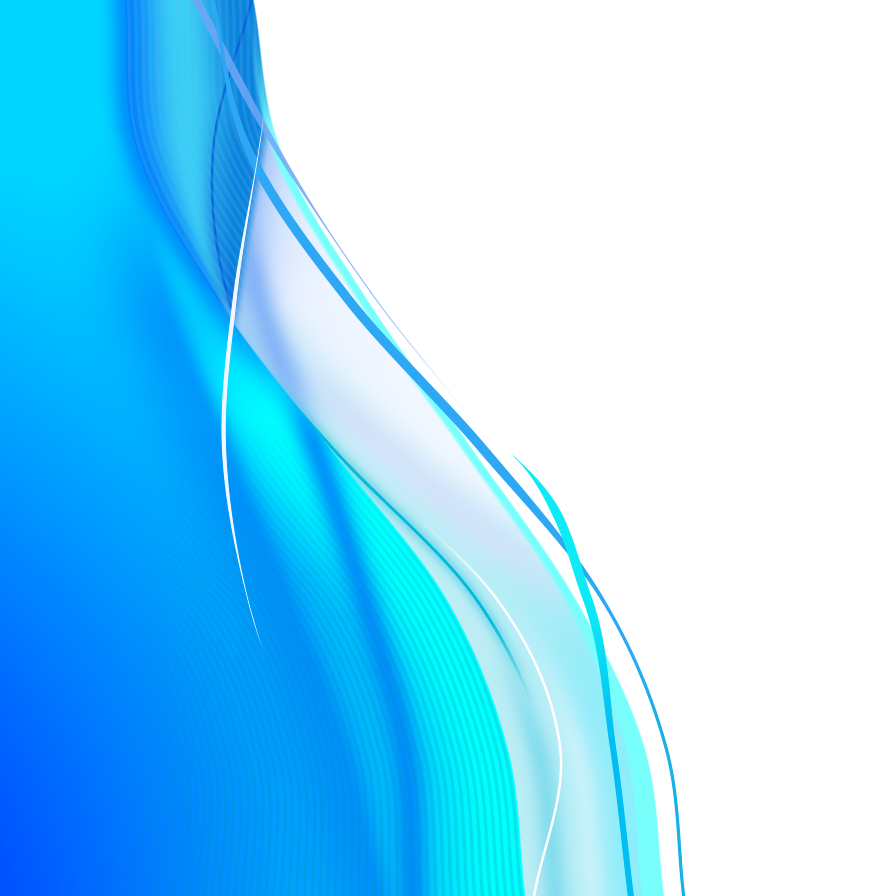
Write a Shadertoy shader that draws this background.

```glsl
const vec3 PAPER = vec3(1);
const vec3 CYAN = vec3(0, 1, 1);
const vec3 RIM = vec3(.47, 1, .99);
const vec3 BLUE = vec3(0, .52, .98);
const vec3 LINE_BLUE = vec3(.18, .66, .96);
const vec3 DEEP = vec3(0, .36, .84);
const vec3 VIOLET = vec3(.44, .65, .96);
const vec3 TEAL = vec3(.02, .73, .86);
const vec3 MIST = vec3(.74, .93, .96);
const vec3 AQUA = vec3(.55, .93, .98);
const vec3 SILK = vec3(.95, .97, 1);
const float LINE_STEP = .0078;  // gap between engraved lines
const float LINE_ALPHA = .22;

// Horizontal positions of each curve, evenly spaced from top to bottom
const float SILHOUETTE[7] = float[](.283, .313, .409, .526, .641, .719, .741);
const float RIBBON[7] = float[](.139, .152, .242, .368, .497, .566, .586);
const float BLUE_LINE[7] = float[](.237, .277, .388, .538, .671, .743, .763);
const float VIOLET_LINE[7] = float[](.219, .309, .419, .549, .65, .72, .76);
const float STRAND_A[7] = float[](.13, .146, .18, .247, .316, .378, .419);
const float STRAND_B[7] = float[](.254, .264, .289, .352, .406, .451, .461);
const float WHITE_HAIR[7] = float[](.313, .289, .262, .25, .276, .332, .39);
const float TEAL_HAIR[7] = float[](.143, .152, .234, .371, .53, .609, .625);
const float LOW_HAIR[7] = float[](.1, .15, .22, .378, .553, .625, .596);
const float CYAN_LINE[7] = float[](0., .1, .26, .563, .655, .684, .704);
const float FOLD[7] = float[](.1, .15, .26, .43, .618, .72, .77);
const float ARC[7] = float[](.281, .238, .255, .33, .38, .42, .45);

float px;

// Catmull-Rom curve: x at depth t below the top
float curveX(float k[7], float t) {
    float s = clamp(t, 0., 1.) * 6.;
    int i = min(int(s), 5);
    float f = s - float(i), a = k[i], b = k[i + 1];
    float m0 = .5 * (b - (i > 0 ? k[i - 1] : 2. * a - b));
    float m1 = .5 * ((i < 5 ? k[i + 2] : 2. * b - a) - a);
    return a + f * (m0 + f * (3. * (b - a) - 2. * m0 - m1 + f * (2. * (a - b) + m0 + m1)));
}

// Signed distance to a curve, positive on its right
float side(float k[7], vec2 p) {
    float lo = max(p.y - .004, 0.), hi = min(p.y + .004, 1.);
    float slope = (curveX(k, hi) - curveX(k, lo)) / (hi - lo);
    return (p.x - curveX(k, p.y)) / sqrt(1. + slope * slope);
}

float rise(float a, float b, float t) { return smoothstep(a, b, t); }
float fall(float a, float b, float t) { return 1. - smoothstep(a, b, t); }
float span(float a, float b, float soft, float t) {
    return rise(a, a + soft, t) * fall(b - soft, b, t);
}
float glow(float d, float w) { return exp(-d * d / (w * w)); }
float stroke(float d, float w) {
    w = max(w, .4 * px);
    return fall(w - .6 * px, w + .6 * px, abs(d));
}
float stripes(float u) { return fall(.1, .32, abs(fract(u) - .5)); }

vec3 body(vec2 p, float left, float strandB) {
    float t = p.y, strandA = side(STRAND_A, p);
    float green = mix(.92, .3, rise(-.1, 1.1, t)) + p.x * t;
    vec3 c = vec3(0, min(green, .84), 1);
    c = mix(c, CYAN, rise(-.13, -.025, left) * rise(.34, .48, t));
    // Soft strands, the first one crisp on its right flank
    float flank = glow(strandA, strandA < 0. ? .055 : .018);
    c = mix(c, BLUE, .75 * flank * rise(.12, .4, t));
    c = mix(c, BLUE, .85 * glow(strandB, .017) * rise(.4, .5, t));
    // Engraved lines spread as they descend
    float lines = stripes(left / (LINE_STEP * mix(.6, 1.1, t)));
    lines *= rise(.4, .75, t) * rise(.08, .25, p.x);
    c = mix(c, TEAL * .75, LINE_ALPHA * lines);
    return mix(c, BLUE, .8 * glow(left, .017) * fall(.3, .5, t));
}

// Dark translucent pleats at the top
vec3 panel(vec2 p, float left) {
    float start = curveX(RIBBON, p.y), arc = side(ARC, p);
    float end = min(curveX(WHITE_HAIR, p.y), curveX(SILHOUETTE, p.y));
    float q = (p.x - start) / max(end - start, .01);
    vec3 c = mix(BLUE, vec3(.22, .82, .96), rise(0., .4, q));
    c = mix(c, vec3(.03, .52, .86), rise(.45, .85, q));
    c = mix(c, DEEP, .5 * glow(arc, .012) * rise(.1, .3, p.y));
    c = mix(c, DEEP, .75 * stroke(arc, .0014));
    return mix(c, VIOLET, LINE_ALPHA * stripes(left / LINE_STEP));
}

vec3 ribbon(vec2 p, float left, float edge, float strandB) {
    float t = p.y, fold = side(FOLD, p), hair = side(WHITE_HAIR, p);
    float r = clamp(left / max(left - edge, .001), 0., 1.);
    // Pale silk turning to aqua at the foot
    vec3 c = mix(MIST, AQUA, rise(.2, .85, r) * rise(.5, .85, t));
    c = mix(c, SILK, rise(-.04, .06, fold) * fall(.52, .72, t));
    c = mix(c, vec3(.83, .87, .98), .7 * glow(fold, .022) * span(.36, .72, .12, t));
    c = mix(c, TEAL, .3 * glow(r - .22, .1) * rise(.68, .85, t));
    c = mix(c, SILK, .4 * glow(r - .5, .1) * rise(.65, .85, t));
    float shade = exp(-max(min(hair, left), 0.) / .035);
    c = mix(c, VIOLET, .75 * shade * fall(.28, .5, t));
    c = mix(c, VIOLET, .7 * glow(strandB, .017) * span(.2, .52, .12, t));
    c = mix(c, panel(p, left), fall(-.004, .012, hair) * fall(.32, .4, t));
    // Bright rim and inner hairlines
    float rim = mix(.009, .024, rise(.6, .95, t));
    c = mix(c, RIM, rise(-.003, .003, edge + rim) * rise(0., .2, t));
    float teal = side(TEAL_HAIR, p);
    float ink = max(stroke(teal, .0018), .35 * glow(teal, .008));
    c = mix(c, TEAL, ink * span(.36, .8, .12, t));
    return mix(c, PAPER, stroke(side(LOW_HAIR, p), .0014) * rise(.57, .68, t));
}

void mainImage(out vec4 fragColor, in vec2 fragCoord) {
    px = 1. / min(iResolution.x, iResolution.y);
    vec2 p = fragCoord / iResolution.xy;
    p.y = 1. - p.y;
    float t = p.y, left = side(RIBBON, p), edge = side(SILHOUETTE, p);
    float strandB = side(STRAND_B, p);
    // Large surfaces
    vec3 c = mix(body(p, left, strandB), ribbon(p, left, edge, strandB), rise(-px, px, left));
    c = mix(c, PAPER, rise(-px, px, edge));
    // Free strokes with tapering widths
    float w = mix(.0045, .0006, rise(.08, .28, t));
    c = mix(c, VIOLET, .85 * stroke(side(VIOLET_LINE, p), w) * fall(.3, .48, t));
    w = mix(.002, .0052, rise(.05, .22, t)) - .0034 * rise(.5, .7, t);
    c = mix(c, mix(LINE_BLUE, TEAL, .6 * rise(.65, .9, t)), stroke(side(BLUE_LINE, p), w));
    w = .0052 * rise(.5, .58, t) - .0018 * rise(.65, .85, t);
    vec3 tone = mix(vec3(.05, .92, .96), vec3(0, .74, .95), rise(.65, .85, t));
    c = mix(c, tone, stroke(side(CYAN_LINE, p), w) * rise(.506, .512, t));
    w = .0024 * span(.12, .73, .25, t);
    c = mix(c, SILK, stroke(side(WHITE_HAIR, p), w) * span(.12, .73, .04, t));
    fragColor = vec4(c, 1);
}
```
